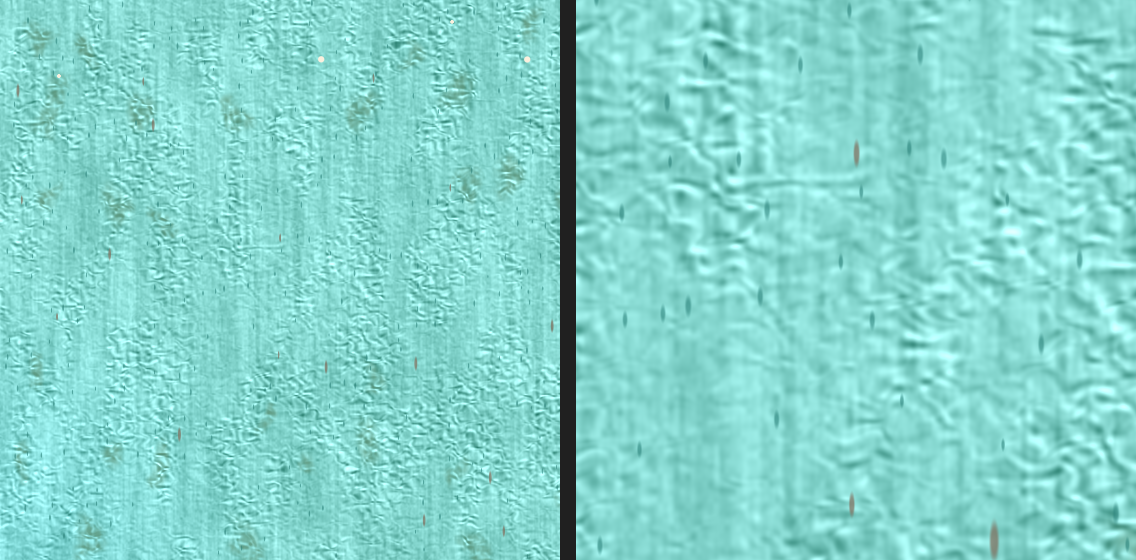
Left, the full canvas; right, a detail of the centre.
Write a Shadertoy shader that draws this texture.

```glsl
const vec3 TEAL = vec3(0.53, 0.85, 0.82);
const vec3 TONE_AXIS = vec3(1.0, 0.96, 1.04);
const vec3 OLIVE = vec3(0.37, 0.58, 0.47);
const vec3 DEEP_TEAL = vec3(0.18, 0.52, 0.49);
const vec3 RUST = vec3(0.50, 0.42, 0.35);
const vec3 CREAM = vec3(0.98, 0.94, 0.87);

vec3 hash3(vec2 p, float seed) {
    vec3 q = fract(vec3(p.xyx + seed * 17.3) * vec3(0.1031, 0.1030, 0.0973));
    q += dot(q, q.yxz + 33.33);
    return fract((q.xxy + q.yzz) * q.zyx);
}

float valueNoise(vec2 p, float seed) {
    vec2 cell = floor(p), f = fract(p);
    f = f * f * (3.0 - 2.0 * f);
    float low = mix(hash3(cell, seed).x, hash3(cell + vec2(1, 0), seed).x, f.x);
    float high = mix(hash3(cell + vec2(0, 1), seed).x, hash3(cell + 1.0, seed).x, f.x);
    return mix(low, high, f.y);
}

float signedNoise(vec2 p, float seed) {
    return valueNoise(p, seed) - 0.5;
}

// Cellular scatter: 1 at the centre of each spot, 0 at its rim
float scatter(vec2 uv, vec2 grid, vec2 halfSize, float density, float seed) {
    vec2 p = uv * grid, cell = floor(p);
    float mask = 0.0;
    for (int y = -1; y <= 1; y++) {
        for (int x = -1; x <= 1; x++) {
            vec2 id = cell + vec2(x, y);
            vec3 rnd = hash3(id, seed);
            float present = step(rnd.z, density);
            float size = mix(0.55, 1.0, hash3(id, seed + 5.0).x);
            vec2 offset = (p - id - 0.15 - 0.7 * rnd.xy) / grid;
            mask = max(mask, present * (1.0 - length(offset / (halfSize * size))));
        }
    }
    return mask;
}

// Small embossed squiggles, lit from above
float wrinkles(vec2 uv) {
    vec2 p = uv * vec2(135.0, 185.0);
    p += 1.6 * vec2(signedNoise(p * 0.45, 1.0), signedNoise(p * 0.45, 2.0));
    return valueNoise(p, 3.0) - valueNoise(p + vec2(0.35, 0.75), 3.0);
}

// Brushed vertical lines at three widths
float streaks(vec2 uv) {
    return 0.055 * signedNoise(uv * vec2(55.0, 3.0), 4.0)
         + 0.075 * signedNoise(uv * vec2(150.0, 8.0), 5.0)
         + 0.070 * signedNoise(uv * vec2(290.0, 26.0), 6.0);
}

float clouds(vec2 uv) {
    float waves = sin(uv.x * 5.0 + 1.3 + sin(uv.y * 4.0)) + sin(uv.y * 7.0 - uv.x * 3.0);
    return 0.008 * waves + 0.07 * signedNoise(uv * vec2(13.0, 9.0), 7.0)
         + 0.05 * signedNoise(uv * vec2(42.0, 27.0), 8.0);
}

void mainImage(out vec4 fragColor, in vec2 fragCoord) {
    vec2 uv = fragCoord / iResolution.y;

    // Paint surface
    float relief = wrinkles(uv);
    float patches = valueNoise(uv * vec2(24.0, 13.0), 9.0);
    float roughness = mix(0.10, 0.36, smoothstep(0.25, 0.75, patches));
    float grain = 0.06 * signedNoise(uv * vec2(300.0, 230.0), 10.0);
    float tone = relief * roughness + streaks(uv) + clouds(uv) + grain;
    vec3 color = TEAL + tone * TONE_AXIS;

    // Brighter, bluer lower left corner
    float corner = smoothstep(0.6, 0.0, length(uv));
    color += corner * vec3(-0.01, 0.015, 0.04);

    // Olive stains broken up by the relief
    vec2 ragged = vec2(signedNoise(uv * 22.0, 11.0), signedNoise(uv * 22.0, 12.0));
    vec2 stainUv = uv + 0.05 * ragged;
    float stain = scatter(stainUv, vec2(8.0, 7.0), vec2(0.036, 0.055), 0.55, 13.0);
    float breakup = valueNoise(uv * vec2(120.0, 95.0), 14.0);
    float stainCover = smoothstep(0.0, 0.75, stain) * clamp(0.15 + 0.75 * breakup - 0.9 * relief, 0.0, 1.0);
    color = mix(color, OLIVE, 0.72 * stainCover);

    // Dark pits and rust flecks, drawn out along the brushing
    float pits = scatter(uv, vec2(48.0, 34.0), vec2(0.0026, 0.0085), 0.17, 15.0);
    color = mix(color, DEEP_TEAL, 0.62 * smoothstep(0.0, 0.7, pits));
    float flecks = scatter(uv, vec2(13.0, 10.0), vec2(0.0038, 0.016), 0.09, 16.0);
    color = mix(color, RUST, 0.7 * smoothstep(0.0, 0.6, flecks));

    // Rare pale chips
    float chips = scatter(uv, vec2(6.0), vec2(0.0075), 0.09, 17.0);
    color = mix(color, CREAM, smoothstep(0.05, 0.4, chips));

    fragColor = vec4(clamp(color, 0.0, 1.0), 1.0);
}
```
